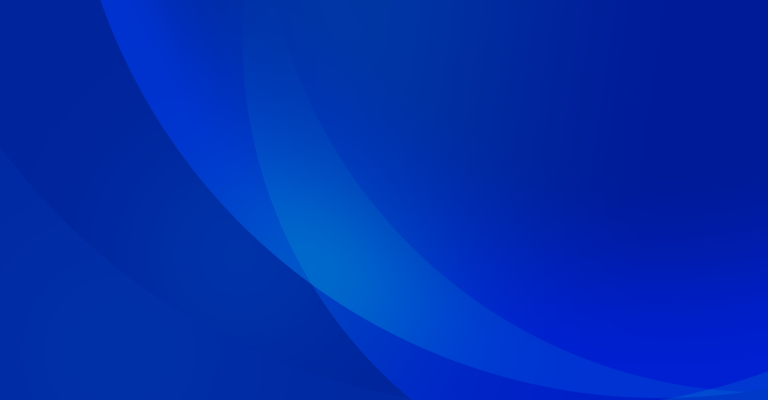
Reproduce this background procedurally as a Shadertoy shader.

```glsl
// Overlapping translucent blue arcs on a deep blue ground.
// Each arc is the rim of a large disc; every disc carries a soft gradient
// that fades with depth from its rim, and an azure glow sits where they cross.

// Discs: centre x, centre y, radius, in canvas heights
const vec3 MAIN_DISC   = vec3(1.6525, 1.490, 1.485);
const vec3 INNER_DISC  = vec3(1.9125, 1.2745, 1.255);
const vec3 VEIL_DISC   = vec3(1.7825, 0.9025, 1.176);
const vec3 CORNER_DISC = vec3(1.289, 1.587, 1.6035);
const vec3 SLIVER_DISC = vec3(1.400, 1.479, 1.500);

// Colours
const vec3 NAVY         = vec3(0.0, 0.140, 0.610);
const vec3 NAVY_LIFT    = vec3(0.0, 0.055, 0.050);
const vec3 CORNER_BLUE  = vec3(0.0, 0.160, 0.635);
const vec3 CORNER_LIFT  = vec3(0.0, 0.030, 0.025);
const vec3 SKY_LEFT     = vec3(0.0, 0.160, 0.630);
const vec3 SKY_MIDDLE   = vec3(0.0, 0.212, 0.645);
const vec3 SKY_RIGHT    = vec3(0.0, 0.105, 0.595);
const vec3 COBALT_LEFT  = vec3(0.0, 0.195, 0.810);
const vec3 COBALT_RIGHT = vec3(0.0, 0.125, 0.820);
const vec3 AZURE        = vec3(0.0, 0.335, 0.790);
const vec3 VEIL_TINT    = vec3(0.0, 0.075, 0.005);
const vec3 SLIVER_TINT  = vec3(0.0, 0.095, 0.000);

// Glow placement and sizes
const float ASPECT      = 1.92;
const vec2  AZURE_SPOT  = vec2(0.775, 0.325);
const float AZURE_SIZE  = 0.335;
const vec2  NAVY_SPOT   = vec2(0.600, 0.360);
const float NAVY_SIZE   = 0.330;
const vec2  CORNER_SPOT = vec2(0.300, 0.120);
const float CORNER_SIZE = 0.350;
const float FADE_START  = 0.05;
const float FADE_LEFT   = 0.25;
const float FADE_RIGHT  = 0.58;

// Distance inside the rim, positive within the disc
float rimDepth(vec2 p, vec3 disc) {
    return disc.z - length(p - disc.xy);
}

// Antialiased coverage of a disc
float cover(float depth) {
    float halfPixel = 0.75 / iResolution.y;
    return smoothstep(-halfPixel, halfPixel, depth);
}

// Soft round glow
float glow(vec2 p, vec2 centre, float size) {
    vec2 d = (p - centre) / size;
    return exp(-dot(d, d));
}

void mainImage(out vec4 fragColor, in vec2 fragCoord) {
    vec2 p = fragCoord / iResolution.xy * vec2(ASPECT, 1.0);

    float mainDepth = rimDepth(p, MAIN_DISC);
    float inMain    = cover(mainDepth);
    float inInner   = cover(rimDepth(p, INNER_DISC));
    float inVeil    = cover(rimDepth(p, VEIL_DISC));
    float inCorner  = cover(rimDepth(p, CORNER_DISC));
    float inSliver  = cover(rimDepth(p, SLIVER_DISC));

    // Lower left ground and its corner arc
    vec3 corner = CORNER_BLUE + CORNER_LIFT * glow(p, CORNER_SPOT, CORNER_SIZE);
    vec3 navy   = NAVY + NAVY_LIFT * glow(p, NAVY_SPOT, NAVY_SIZE);
    vec3 color  = mix(corner, navy, inCorner);

    // Bright tones shared by the arcs
    float azure = glow(p, AZURE_SPOT, AZURE_SIZE);
    vec3 cobalt = mix(COBALT_LEFT, COBALT_RIGHT, smoothstep(0.3, 1.5, p.x));

    // Veil disc showing below the main arc
    color = mix(color, mix(cobalt, AZURE, 0.5 * azure) - vec3(0.0, 0.0, 0.04), inVeil);

    // Dim upper field
    vec3 sky = mix(SKY_LEFT, SKY_MIDDLE, smoothstep(0.35, 0.85, p.x));
    sky = mix(sky, SKY_RIGHT, smoothstep(0.85, 1.75, p.x + 0.15 * (1.0 - p.y)));

    // Main arc: bright at the rim, fading into the field
    float fadeEnd = mix(FADE_LEFT, FADE_RIGHT, smoothstep(0.3, 0.95, p.x));
    float shine   = 1.0 - smoothstep(FADE_START, fadeEnd, mainDepth);
    vec3 band     = mix(sky, mix(cobalt, AZURE, azure), shine);

    // Crescent between the veil and inner rims
    band += VEIL_TINT * shine * inVeil * (1.0 - inInner);
    color = mix(color, band, inMain);

    // Small sliver at the lower right
    color += SLIVER_TINT * (1.0 - inSliver) * smoothstep(1.60, 1.68, p.x);

    fragColor = vec4(color, 1.0);
}
```
